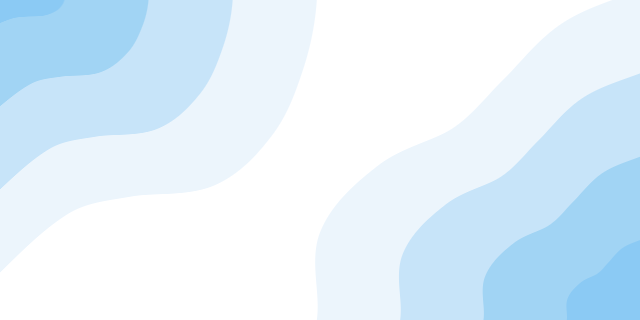
A WebGL 1 fragment shader for this background:

```glsl
precision highp float;

uniform vec2 u_resolution;

const vec3 WHITE = vec3(1.0);
const vec3 MIST = vec3(0.925, 0.960, 0.990);
const vec3 PALE = vec3(0.780, 0.894, 0.976);
const vec3 SKY = vec3(0.630, 0.830, 0.957);
const vec3 AZURE = vec3(0.545, 0.792, 0.957);

// Reach of the outermost band along each edge, in canvas heights
const vec2 TOP_LEFT_REACH = vec2(0.990, 0.852);
const vec2 BOTTOM_RIGHT_REACH = vec2(1.010, 1.031);
const vec2 TOP_LEFT_STEP = vec2(0.263, 0.260);
const vec2 BOTTOM_RIGHT_STEP = vec2(0.2604);

// Relative radii at equal angles; the first and last only set the end slopes
const mat3 TOP_LEFT_WAVE = mat3(
  1.020, 1.000, 0.990,
  0.992, 0.960, 0.832,
  0.815, 1.000, 1.420);
const mat3 BOTTOM_RIGHT_WAVE = mat3(
  1.100, 1.000, 1.025,
  0.936, 0.821, 0.843,
  0.931, 1.000, 1.120);

const float HALF_PI = 1.570796;
const float SPANS = 6.0;

// Catmull-Rom weight of a knot at the given distance
float splineWeight(float offset) {
  float d = abs(offset);
  if (d < 1.0) return (1.5 * d - 2.5) * d * d + 1.0;
  if (d < 2.0) return ((-0.5 * d + 2.5) * d - 4.0) * d + 2.0;
  return 0.0;
}

// Smooth radius of the wavy outline in a given direction
float waveRadius(mat3 wave, vec2 direction) {
  float t = atan(direction.y, direction.x) / HALF_PI * SPANS;
  float radius = 0.0;
  for (int column = 0; column < 3; column++) {
    for (int row = 0; row < 3; row++) {
      float knot = float(column * 3 + row) - 1.0;
      radius += wave[column][row] * splineWeight(t - knot);
    }
  }
  return radius;
}

// Coverage of four nested bands around a corner, outermost first
vec4 cornerBands(vec2 p, vec2 reach, vec2 shrink, mat3 wave) {
  vec4 cover = vec4(0.0);
  for (int i = 0; i < 4; i++) {
    vec2 size = reach - shrink * float(i);
    vec2 q = p / size;
    float inside = (waveRadius(wave, q) - length(q)) * sqrt(size.x * size.y);
    cover[i] = clamp(inside * u_resolution.y + 0.5, 0.0, 1.0);
  }
  return cover;
}

void main() {
  vec2 p = gl_FragCoord.xy / u_resolution.y;
  float aspect = u_resolution.x / u_resolution.y;

  // Measure each set of bands inward from its own corner
  vec4 topLeft = cornerBands(vec2(p.x, 1.0 - p.y),
    TOP_LEFT_REACH, TOP_LEFT_STEP, TOP_LEFT_WAVE);
  vec4 bottomRight = cornerBands(vec2(aspect - p.x, p.y),
    BOTTOM_RIGHT_REACH, BOTTOM_RIGHT_STEP, BOTTOM_RIGHT_WAVE);
  vec4 cover = max(topLeft, bottomRight);

  // Stack the flat colours from light to deep
  vec3 color = mix(WHITE, MIST, cover.x);
  color = mix(color, PALE, cover.y);
  color = mix(color, SKY, cover.z);
  color = mix(color, AZURE, cover.w);

  gl_FragColor = vec4(color, 1.0);
}
```
